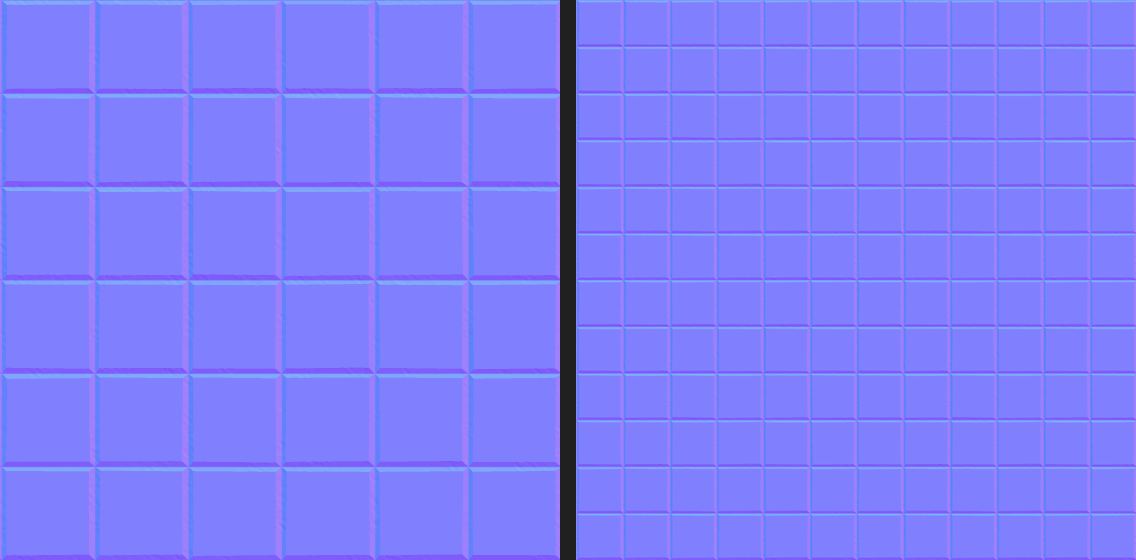
Left: one tile. Right: repeated 2 by 2.
Give the GLSL for this texture map, as a Shadertoy shader.

```glsl
// Normal map of a grid of square tiles with uneven, lightly chipped bevels.

const float TILES = 6.0;                                 // repeats per side
const vec2  GRID_SHIFT = vec2(0.020, -0.004);            // joint offset, in tiles
// Per-side values are ordered left, right, bottom, top.
const vec4  BEVEL_WIDTH = vec4(0.047, 0.066, 0.057, 0.047);
const vec4  BEVEL_TILT = vec4(0.25, 0.24, 0.28, 0.32);
const float WIDTH_JITTER = 0.010;
const float EDGE_SKEW = 0.026;                           // taper along a side
const float TILT_JITTER = 0.05;
const float JOINT_WIDTH = 0.007;
const float EDGE_WOBBLE = 0.16;
const float CHIP_DEPTH = 0.00045;
const float CHIP_CELLS = 64.0;
const float WEAR_CELLS = 30.0;
const int   SAMPLES = 3;                                 // per axis, for smooth edges

float hash(vec2 p) {
    vec3 q = fract(vec3(p.xyx) * 0.1031);
    q += dot(q, q.yzx + 33.33);
    return fract((q.x + q.y) * q.z);
}

// Four signed random values for the sides of one tile.
vec4 sideRandom(vec2 tile, float seed) {
    vec2 k = tile + seed;
    return vec4(hash(k), hash(k + 17.0), hash(k + 41.0), hash(k + 73.0)) - 0.5;
}

// Value noise that wraps after a whole number of cells.
float noise(vec2 p, float period) {
    vec2 i = floor(p);
    vec2 f = fract(p);
    f = f * f * (3.0 - 2.0 * f);
    vec2 a = mod(i, period);
    vec2 b = mod(i + 1.0, period);
    return mix(mix(hash(a), hash(vec2(b.x, a.y)), f.x),
               mix(hash(vec2(a.x, b.y)), hash(b), f.x), f.y);
}

// Diagonal streaks; whole-number shear keeps them tileable.
float chipHeight(vec2 uv) {
    vec2 p = CHIP_CELLS * vec2(uv.x - uv.y, 2.0 * (uv.x + uv.y));
    return 0.65 * noise(p, CHIP_CELLS)
         + 0.35 * noise(p.yx * vec2(1.0, 2.0) + 9.0, CHIP_CELLS);
}

vec2 chipSlope(vec2 uv) {
    const float STEP = 0.0016;
    float h = chipHeight(uv);
    return vec2(chipHeight(uv + vec2(STEP, 0.0)) - h,
                chipHeight(uv + vec2(0.0, STEP)) - h) / STEP;
}

// Surface tilt in xy, bevel coverage in z.
vec3 tileSurface(vec2 uv, float wobble) {
    vec2 grid = uv * TILES - GRID_SHIFT;
    vec2 tile = mod(floor(grid), TILES);
    vec2 p = fract(grid);

    vec4 dist = vec4(p.x, 1.0 - p.x, p.y, 1.0 - p.y);
    vec4 along = vec4(p.yy, p.xx) - 0.5;
    vec4 width = BEVEL_WIDTH + WIDTH_JITTER * sideRandom(tile, 3.0)
               + EDGE_SKEW * sideRandom(tile, 129.0) * along;
    vec4 ratio = dist / width;
    float nearest = min(min(ratio.x, ratio.y), min(ratio.z, ratio.w));
    if (nearest + wobble > 1.0) return vec3(0.0);

    // The nearest side owns the point, which mitres the corners.
    vec4 tilt = BEVEL_TILT + TILT_JITTER * sideRandom(tile, 257.0);
    vec2 slope = nearest == ratio.x ? vec2(-tilt.x, 0.02)
               : nearest == ratio.y ? vec2(tilt.y, 0.0)
               : nearest == ratio.z ? vec2(0.0, -tilt.z)
               : vec2(-0.01, tilt.w);

    // Slopes flatten out in the joint.
    float edge = min(min(dist.x, dist.y), min(dist.z, dist.w));
    return vec3(slope * smoothstep(0.0, JOINT_WIDTH, edge), 1.0);
}

void mainImage(out vec4 fragColor, in vec2 fragCoord) {
    vec2 uv = fragCoord / iResolution.xy;

    // Wear comes and goes along the bevels.
    float wear = smoothstep(0.3, 0.75, noise(uv * WEAR_CELLS, WEAR_CELLS));
    float wobble = EDGE_WOBBLE * wear * (chipHeight(uv) - 0.5);

    // Average the tile shape over the pixel.
    vec3 surface = vec3(0.0);
    for (int y = 0; y < SAMPLES; y++) {
        for (int x = 0; x < SAMPLES; x++) {
            vec2 offset = (vec2(x, y) + 0.5) / float(SAMPLES) - 0.5;
            surface += tileSurface(uv + offset / iResolution.xy, wobble);
        }
    }
    surface /= float(SAMPLES * SAMPLES);

    // Add chips on the bevels only, then encode the normal.
    vec2 tilt = surface.xy
              - chipSlope(uv) * CHIP_DEPTH * surface.z * mix(0.15, 1.0, wear);
    vec3 normal = vec3(tilt, sqrt(max(0.0, 1.0 - dot(tilt, tilt))));
    fragColor = vec4(normal * 0.5 + 0.5, 1.0);
}
```
